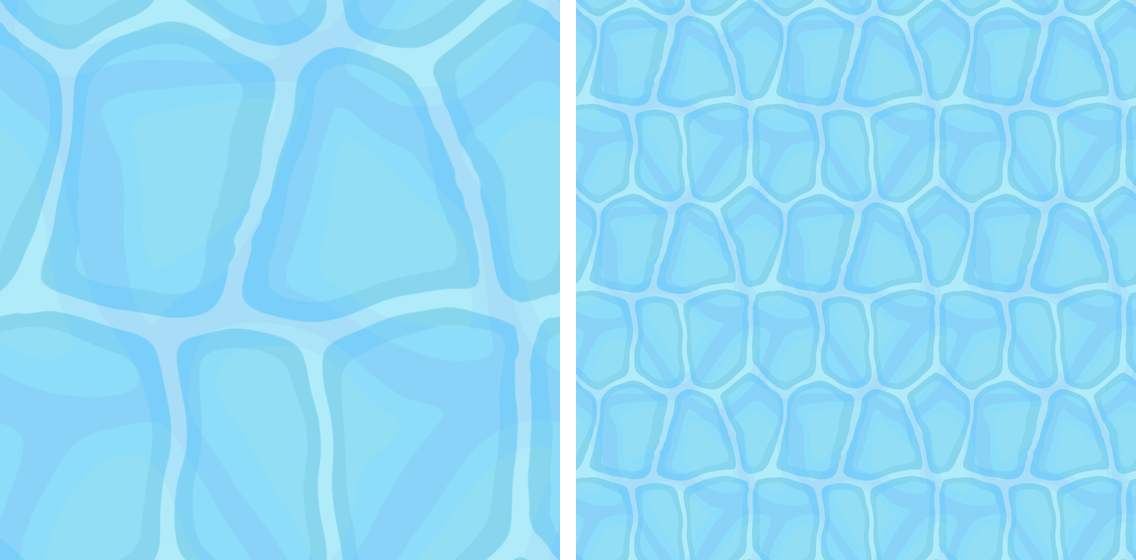
Left, the tile; right, the same tile 3 across and 3 down.
This texture is drawn by a Shadertoy shader. Its source:

```glsl
const vec2  CELLS      = vec2(3.0, 2.0);  // cells per tile; rows must be even
const float JITTER     = 0.68;
const float ROUNDING   = 0.017;           // corner radius of the cells
const float WEB_WIDTH  = 0.014;           // half width of the bright web
const float RIM_WIDTH  = 0.034;
const float DEEP_WIDTH = 0.030;           // half widths of the blue tint bands
const float MID_WIDTH  = 0.066;
const float SOFTNESS   = 0.0018;

// Each surface runs from its plain colour to its blue tinted one
const vec3 WEB_PLAIN  = vec3(0.690, 0.920, 0.980);
const vec3 WEB_BLUE   = vec3(0.655, 0.868, 0.968);
const vec3 RIM_PLAIN  = vec3(0.530, 0.840, 0.930);
const vec3 RIM_BLUE   = vec3(0.475, 0.812, 0.980);
const vec3 POOL_PLAIN = vec3(0.568, 0.872, 0.962);
const vec3 POOL_MID   = vec3(0.550, 0.865, 0.980);
const vec3 POOL_BLUE  = vec3(0.535, 0.828, 0.970);

vec2 hash2(vec2 p, float seed) {
    vec3 q = fract(vec3(p.xyx + seed) * vec3(0.1031, 0.1030, 0.0973));
    q += dot(q, q.yzx + 33.33);
    return fract((q.xx + q.yz) * q.zy);
}

// Two channels of wrapping value noise, centred on zero
vec2 noise2(vec2 p, float freq, float seed) {
    p *= freq;
    vec2 i = floor(p), f = fract(p);
    f = f * f * f * (f * (f * 6.0 - 15.0) + 10.0);
    vec2 a = hash2(mod(i, freq), seed);
    vec2 b = hash2(mod(i + vec2(1, 0), freq), seed);
    vec2 c = hash2(mod(i + vec2(0, 1), freq), seed);
    vec2 d = hash2(mod(i + vec2(1, 1), freq), seed);
    return mix(mix(a, b, f.x), mix(c, d, f.x), f.y) - 0.5;
}

// Cell centre on a staggered, wrapping grid
vec2 cellPoint(vec2 cell, float seed) {
    vec2 jitter = JITTER * (hash2(mod(cell, CELLS), seed) - 0.5);
    float stagger = 0.5 * mod(cell.y, 2.0);
    return (cell + 0.5 + jitter + vec2(stagger, 0.0)) / CELLS;
}

// Distance to the cell border, with rounded corners
float borderDistance(vec2 p, float seed) {
    vec2 base = floor(p * CELLS), nearest = base;
    float best = 1e3;
    for (int y = -2; y <= 2; y++)
    for (int x = -2; x <= 2; x++) {
        vec2 cell = base + vec2(x, y);
        float dist = length(cellPoint(cell, seed) - p);
        if (dist < best) { best = dist; nearest = cell; }
    }
    vec2 centre = cellPoint(nearest, seed);
    float sum = 0.0;
    for (int y = -2; y <= 2; y++)
    for (int x = -2; x <= 2; x++) {
        if (x == 0 && y == 0) continue;
        vec2 other = cellPoint(nearest + vec2(x, y), seed);
        float edge = dot(0.5 * (centre + other) - p, normalize(other - centre));
        sum += exp(-edge / ROUNDING);
    }
    return -ROUNDING * log(sum);
}

float above(float edge, float value) {
    float soft = max(SOFTNESS, 0.75 / iResolution.y);
    return smoothstep(edge - soft, edge + soft, value);
}

void mainImage(out vec4 fragColor, in vec2 fragCoord) {
    vec2 p = fragCoord / iResolution.xy;

    // Bend the cells, and fray a few stretches of their borders
    float frayed = smoothstep(0.1, 0.35, noise2(p, 5.0, 61.0).x);
    vec2 webPos = p + 0.085 * noise2(p, 4.0, 17.0)
                    + 0.022 * noise2(p, 9.0, 29.0)
                    + 0.008 * frayed * noise2(p, 40.0, 43.0);
    vec2 tintPos = p + vec2(0.31, 0.17) + 0.13 * noise2(p, 4.0, 71.0)
                     + 0.015 * noise2(p, 9.0, 83.0);

    float web = borderDistance(webPos, 5.0);
    float tint = borderDistance(tintPos, 37.0);

    // Flat steps of the translucent blue tint
    float mid = 1.0 - above(MID_WIDTH + 0.03 * noise2(p, 3.0, 97.0).x, tint);
    float deep = 1.0 - above(DEEP_WIDTH + 0.02 * noise2(p, 3.0, 97.0).y, tint);
    float blue = 0.5 * (mid + deep);

    // Layers from the pool out to the web
    vec3 pool = mix(mix(POOL_PLAIN, POOL_MID, mid), POOL_BLUE, deep);
    vec3 rim = mix(RIM_PLAIN, RIM_BLUE, blue);
    vec3 bright = mix(WEB_PLAIN, WEB_BLUE, blue);
    float rimEnd = WEB_WIDTH + RIM_WIDTH + 0.022 * noise2(p, 5.0, 53.0).x;
    vec3 colour = mix(rim, pool, above(rimEnd, web));
    colour = mix(bright, colour, above(WEB_WIDTH, web));

    fragColor = vec4(colour, 1.0);
}
```
